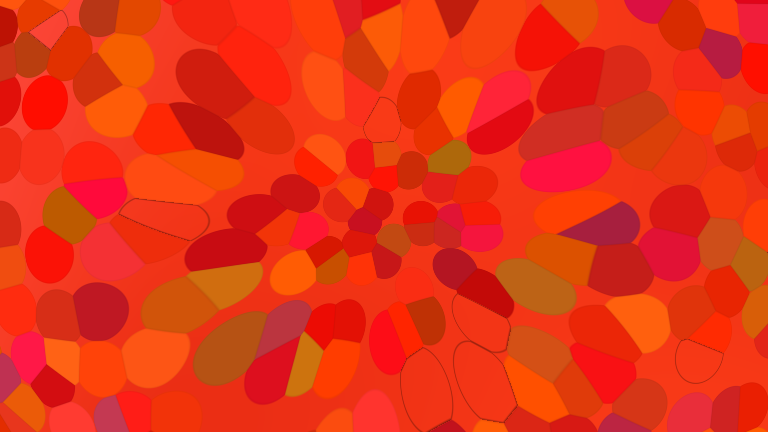
A Shadertoy shader for this pattern:

```glsl
const float CELL_RADIUS = 0.60;
const float GHOST_SHARE = 0.05;

vec3 hash3(vec2 p) {
    vec3 q = fract(p.xyx * vec3(0.1031, 0.1030, 0.0973));
    q += dot(q, q.yxz + 33.33);
    return fract((q.xxy + q.yzz) * q.zyx);
}

// Radial stretch: fine grains in the centre, long petals around them
vec2 burstWarp(vec2 p) {
    float r = max(length(p), 1e-4);
    float swing = 0.95 * exp(-0.6 * r);
    return p * (9.6 + swing * sin(6.3 * r) / r);
}

// Soft orange-red ground, paler towards the upper left
vec3 groundColor(vec2 p) {
    float wave = 0.5 + 0.3 * sin(3.1 * p.x + 1.7 * p.y + 0.6)
                     + 0.2 * sin(5.3 * p.y - 2.3 * p.x);
    vec3 ground = mix(vec3(0.92, 0.18, 0.08), vec3(0.98, 0.23, 0.09), wave);
    float glow = smoothstep(0.3, 1.3, 0.5 * p.y - p.x);
    return mix(ground, vec3(1.0, 0.29, 0.24), glow);
}

vec3 paletteColor(float pick) {
    if (pick < 0.27) return vec3(0.97, 0.11, 0.05);  // red
    if (pick < 0.51) return vec3(0.82, 0.14, 0.08);  // dark red
    if (pick < 0.75) return vec3(0.97, 0.28, 0.03);  // orange
    if (pick < 0.88) return vec3(0.98, 0.13, 0.23);  // pink
    if (pick < 0.95) return vec3(0.79, 0.35, 0.04);  // ochre
    return vec3(0.74, 0.17, 0.28);                   // mauve
}

// A few ghost cells keep the ground colour and show only a rim
vec3 cellColor(vec2 id, vec3 ground) {
    vec3 pick = hash3(id + 71.0);
    vec3 vary = hash3(id + 143.0) - 0.5;
    vec3 color = paletteColor(pick.x) * (0.9 + 0.2 * pick.y);
    color += vary * vec3(0.12, 0.18, 0.12);
    return pick.z < GHOST_SHARE ? ground : clamp(color, 0.0, 1.0);
}

// Offsets and ids of the two nearest cell centres
void nearestCells(vec2 q, out vec2 offA, out vec2 offB, out vec2 idA, out vec2 idB) {
    vec2 base = floor(q);
    float bestA = 1e3, bestB = 1e3;
    offA = offB = vec2(9.0);
    idA = idB = base;
    for (int y = -1; y <= 1; y++)
    for (int x = -1; x <= 1; x++) {
        vec2 id = base + vec2(x, y);
        vec2 off = id + 0.04 + 0.92 * hash3(id).xy - q;
        float d = dot(off, off);
        if (d < bestA) {
            bestB = bestA; offB = offA; idB = idA;
            bestA = d; offA = off; idA = id;
        } else if (d < bestB) {
            bestB = d; offB = off; idB = id;
        }
    }
}

void mainImage(out vec4 fragColor, in vec2 fragCoord) {
    vec2 p = (fragCoord - 0.5 * iResolution.xy) / iResolution.y;
    float soft = 7.0 / iResolution.y;
    vec3 ground = groundColor(p);

    vec2 offA, offB, idA, idB;
    nearestCells(burstWarp(p) + 57.37, offA, offB, idA, idB);

    // Straight borders between neighbours, round ends against the ground
    float border = dot(0.5 * (offA + offB), normalize(offB - offA));
    float inside = CELL_RADIUS - length(offA);
    vec3 color = mix(cellColor(idB, ground), cellColor(idA, ground),
                     smoothstep(-soft, soft, border));

    // Thin rim, clear on ghost cells and faint elsewhere
    float edge = min(border, inside);
    float rim = 1.0 - smoothstep(0.0, 0.035, edge);
    float ghost = 1.0 - step(GHOST_SHARE, hash3(idA + 71.0).z);
    color *= 1.0 - rim * mix(0.05, 0.35, ghost);

    color = mix(ground, color, smoothstep(-soft, soft, inside));
    fragColor = vec4(color, 1.0);
}
```
